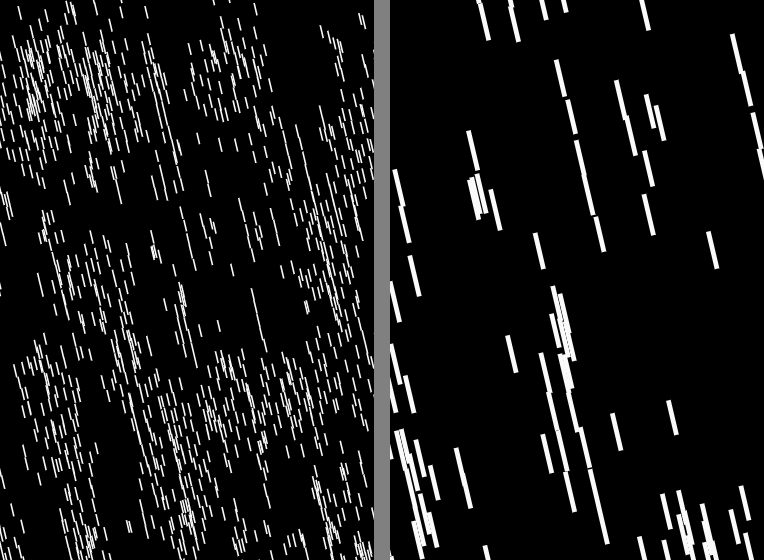
Left, the full canvas; right, a detail of the centre.
Give the GLSL for this texture, as a WebGL 1 fragment shader.

```glsl
precision highp float;

uniform vec2 u_resolution;

const vec3 NIGHT = vec3(0.0);
const vec3 STREAK = vec3(0.98);
const vec2 HALF_SIZE = vec2(0.00142, 0.0115);

float hash(vec2 p) {
  vec3 q = fract(vec3(p.xyx) * 0.1031);
  q += dot(q, q.yzx + 33.33);
  return fract((q.x + q.y) * q.z);
}

float noise(vec2 p) {
  vec2 cell = floor(p);
  vec2 f = fract(p);
  f = f * f * (3.0 - 2.0 * f);
  float low = mix(hash(cell), hash(cell + vec2(1.0, 0.0)), f.x);
  float high = mix(hash(cell + vec2(0.0, 1.0)), hash(cell + 1.0), f.x);
  return mix(low, high, f.y);
}

float boxDistance(vec2 p, vec2 halfSize) {
  vec2 d = abs(p) - halfSize;
  return length(max(d, 0.0)) + min(max(d.x, d.y), 0.0);
}

// Distance to streaks on a jittered grid, thinned by a density field
float streakLayer(vec2 q, vec2 along, vec2 cellSize, vec2 jitter,
                  vec2 fieldScale, vec2 threshold, float seed) {
  vec2 across = vec2(along.y, -along.x);
  vec2 home = floor(q / cellSize);
  float nearest = 1.0;
  for (int j = -1; j <= 1; j++) {
    for (int i = -1; i <= 1; i++) {
      vec2 id = home + vec2(float(i), float(j));
      vec2 key = id + seed;

      // Each column has its own phase, each streak its own offset
      vec2 phase = vec2(hash(vec2(key.x, seed)), hash(vec2(seed, key.x))) - 0.5;
      vec2 offset = vec2(hash(key + 217.0), hash(key + 431.0)) - 0.5;
      vec2 center = (id + 0.5 + phase * vec2(0.6, 0.9) + offset * jitter) * cellSize;

      float field = noise(id * cellSize * fieldScale + seed);
      float density = 0.9 * smoothstep(threshold.x, threshold.y, field);
      float height = center.x * across.y + center.y * along.y;
      density *= 1.0 - 0.8 * smoothstep(0.91, 0.955, height);

      if (hash(key + 643.0) < density) {
        float stretch = 0.9 + 0.2 * hash(key + 859.0);
        nearest = min(nearest, boxDistance(q - center, HALF_SIZE * vec2(1.0, stretch)));
      }
    }
  }
  return nearest;
}

void main() {
  vec2 p = gl_FragCoord.xy / u_resolution.y;
  float pixel = 1.0 / u_resolution.y;

  // Axes across and along the slanted fall
  vec2 along = normalize(vec2(-0.235, 1.0));
  vec2 q = vec2(dot(p, vec2(along.y, -along.x)), dot(p, along));

  // Loose scatter, long broken chains and tight bright clumps
  vec2 chainCell = vec2(0.016, 0.0235);
  float scatter = streakLayer(q, along, vec2(0.0125, 0.028), vec2(0.9, 0.8),
                              vec2(13.0, 7.0), vec2(0.25, 0.82), 101.0);
  float chains = streakLayer(q, along, chainCell, vec2(0.16, 0.2),
                             vec2(1.0 / chainCell.x, 6.5), vec2(0.62, 0.84), 307.0);
  float clumps = streakLayer(q, along, vec2(0.005, 0.02), vec2(0.9, 0.7),
                             vec2(38.0, 13.0), vec2(0.76, 0.98), 523.0);

  float d = min(scatter, min(chains, clumps));
  float coverage = clamp(0.5 - d / pixel, 0.0, 1.0);
  gl_FragColor = vec4(mix(NIGHT, STREAK, coverage), 1.0);
}
```
